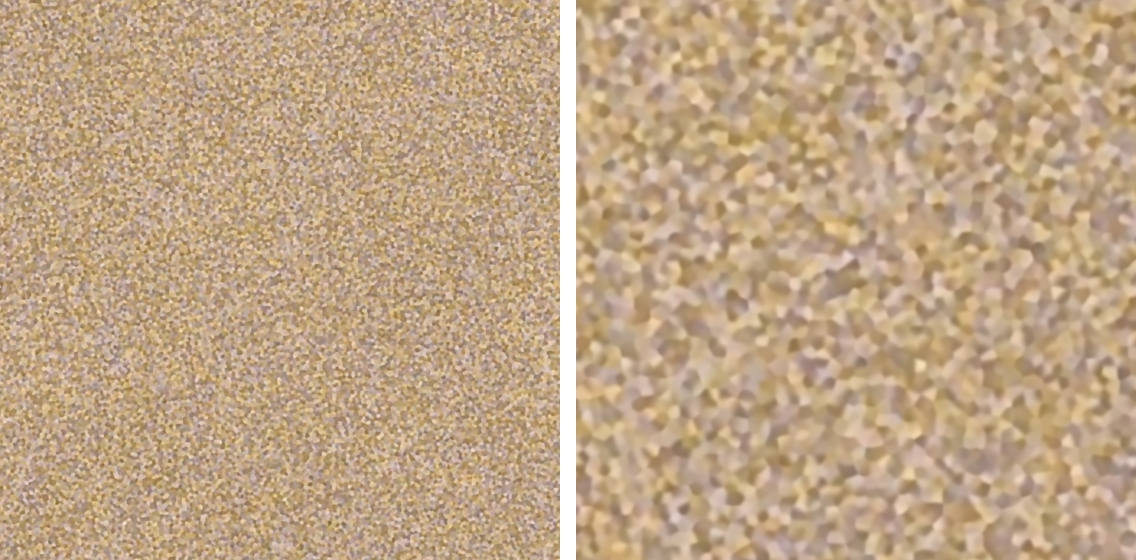
Left: the whole. Right: its middle third, enlarged.
A WebGL 2 fragment shader for this texture:

```glsl
#version 300 es
precision highp float;
// Fine sand: small blurred grains of tan, cream and brown with gold and grey-violet tints.
// Jittered grid points carry random values, blended by distance into smooth grains;
// a fine layer sets the tone, coarser ones the tint, and slow noise adds mottling.
uniform vec2 u_resolution;
out vec4 fragColor;

vec3 hash3(vec2 cell) {
  vec3 q = fract(cell.xyx * vec3(0.1031, 0.1030, 0.0973));
  q += dot(q, q.yxz + 33.33);
  return fract((q.xxy + q.yzz) * q.zyx);
}

// Random values in -1..1 blended with a narrow (x) and a wide (y) kernel.
vec2 grains(vec2 p, float narrow, float wide) {
  vec2 cell = floor(p);
  vec2 sum = vec2(0.0), total = vec2(0.0);
  for (int y = -2; y <= 2; y++) {
    for (int x = -2; x <= 2; x++) {
      vec2 id = cell + vec2(x, y);
      vec3 rnd = hash3(id + 71.0);
      vec2 d = p - id - rnd.xy;
      vec2 weight = exp(-vec2(narrow, wide) * dot(d, d));
      sum += weight * (rnd.z * 2.0 - 1.0);
      total += weight;
    }
  }
  return sum / total;
}

// Plain soft noise.
float mottle(vec2 p) {
  return grains(p, 2.2, 1.0).x;
}

void main() {
  vec2 uv = gl_FragCoord.xy / u_resolution.y;

  // Grain brightness: removing the wide blend makes light and dark alternate.
  vec2 fine = grains(uv * 172.0, 3.6, 1.0);
  float tone = 0.25 * (fine.x - 0.65 * fine.y)
             + 0.035 * mottle(uv * 70.0 + 300.0)
             + 0.014 * mottle(uv * 9.0 + 40.0);

  // Positive is gold, negative is grey-violet.
  float tint = 0.105 * mottle(uv * 125.0 + 517.0)
             + 0.03 * mottle(uv * 38.0 + 130.0)
             + 0.016 * mottle(uv * 11.0 + 210.0);

  // Slight shift between reddish and greenish browns.
  float warmth = 0.02 * mottle(uv * 120.0 + 811.0);

  vec3 color = vec3(0.747, 0.642, 0.523);
  color += tone * vec3(1.0, 1.02, 1.04);
  color += tint * vec3(0.2, 0.04, -1.0);
  color += warmth * vec3(1.0, -0.5, 0.0);

  fragColor = vec4(clamp(color, 0.0, 1.0), 1.0);
}
```
